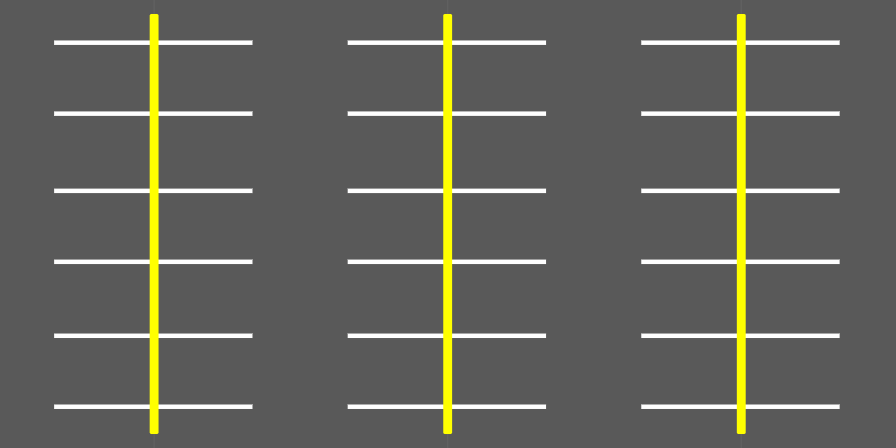
Give the GLSL for this pattern, as a Shadertoy shader.

```glsl
const vec3 ASPHALT = vec3(0.35);
const vec3 WHITE_PAINT = vec3(0.995);
const vec3 YELLOW_PAINT = vec3(1.0, 1.0, 0.0);

// Lengths are fractions of the canvas height
const float COLUMN_PITCH = 0.6553;
const vec2 SPINE_CENTER = vec2(0.9993, 0.5);
const vec2 SPINE_HALF = vec2(0.0099, 0.4688);
const float SPINE_ROUND = 0.004;
const vec2 STALL_HALF = vec2(0.2214, 0.0050);
const float STALL_SHIFT = -0.0018;
const float PAIR_CENTER = 0.4948;
const float PAIR_PITCH = 0.3271;
const float PAIR_DRIFT = 0.0036;
const float PAIR_HALF_GAP = 0.0792;
const float SEAM_HALF = 0.0013;
const float SEAM_STRENGTH = 0.03;

float roundedBox(vec2 p, vec2 halfSize, float radius) {
    vec2 q = abs(p) - halfSize + radius;
    return length(max(q, 0.0)) + min(max(q.x, q.y), 0.0) - radius;
}

float coverage(float dist, float pixel) {
    return clamp(0.5 - dist / pixel, 0.0, 1.0);
}

// Three pairs of stall lines with slightly uneven spacing
float stallLines(vec2 p) {
    float dist = 1e3;
    for (int i = -1; i <= 1; i++) {
        float k = float(i);
        float center = PAIR_CENTER + PAIR_PITCH * k + PAIR_DRIFT * k * k;
        float y = abs(p.y - center) - PAIR_HALF_GAP;
        dist = min(dist, roundedBox(vec2(p.x - STALL_SHIFT, y), STALL_HALF, 0.0));
    }
    return dist;
}

void mainImage(out vec4 fragColor, in vec2 fragCoord) {
    float pixel = 1.0 / iResolution.y;
    vec2 p = fragCoord * pixel;

    // Fold the canvas into three columns
    float column = clamp(round((p.x - SPINE_CENTER.x) / COLUMN_PITCH), -1.0, 1.0);
    p.x -= SPINE_CENTER.x + column * COLUMN_PITCH;

    // Faint seam in the ground, then white stalls under the yellow spine
    vec3 color = ASPHALT + SEAM_STRENGTH * coverage(abs(p.x) - SEAM_HALF, pixel);
    color = mix(color, WHITE_PAINT, coverage(stallLines(p), pixel));
    float spine = roundedBox(p - vec2(0.0, SPINE_CENTER.y), SPINE_HALF, SPINE_ROUND);
    color = mix(color, YELLOW_PAINT, coverage(spine, pixel));

    fragColor = vec4(color, 1.0);
}
```
